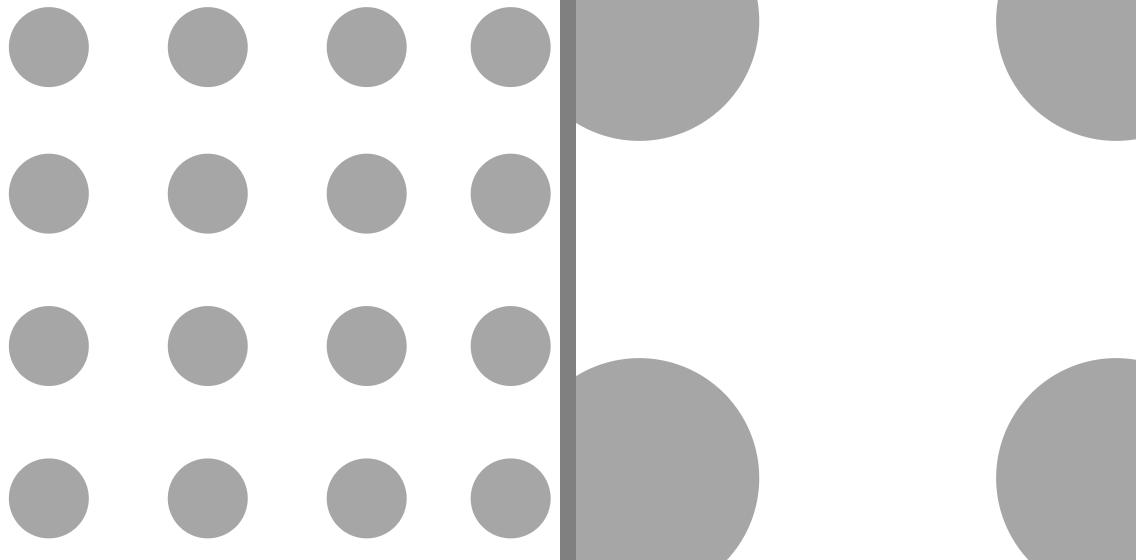
Left, the full canvas; right, a detail of the centre.
This pattern is drawn by a WebGL 2 fragment shader. Its source:

```glsl
#version 300 es
precision highp float;
// Four by four grid of flat grey discs on white paper.
// Each pixel finds its nearest grid cell and measures the distance to that
// cell's disc; the last column and top row sit slightly closer to the rest.

#define GRID_LAST 3.0
#define FIRST_CENTER vec2(0.0872, 0.1100)
#define PITCH vec2(0.2838, 0.2721)
#define LAST_SHIFT vec2(-0.0267, -0.0104)
#define DISC_RADIUS 0.0714
#define PAPER_COLOR vec3(1.0)
#define DISC_COLOR vec3(0.65)

uniform vec2 u_resolution;
out vec4 fragColor;

// Center of the disc whose grid cell contains the point
vec2 discCenter(vec2 point) {
    vec2 cell = clamp(floor((point - FIRST_CENTER) / PITCH + 0.5), 0.0, GRID_LAST);
    vec2 isLast = step(GRID_LAST - 0.5, cell);
    return FIRST_CENTER + PITCH * cell + LAST_SHIFT * isLast;
}

float discDistance(vec2 point) {
    return length(point - discCenter(point)) - DISC_RADIUS;
}

void main() {
    float canvasSize = min(u_resolution.x, u_resolution.y);
    vec2 point = gl_FragCoord.xy / canvasSize;

    // Edge coverage over about one pixel
    float coverage = clamp(0.5 - discDistance(point) * canvasSize, 0.0, 1.0);
    fragColor = vec4(mix(PAPER_COLOR, DISC_COLOR, coverage), 1.0);
}
```
